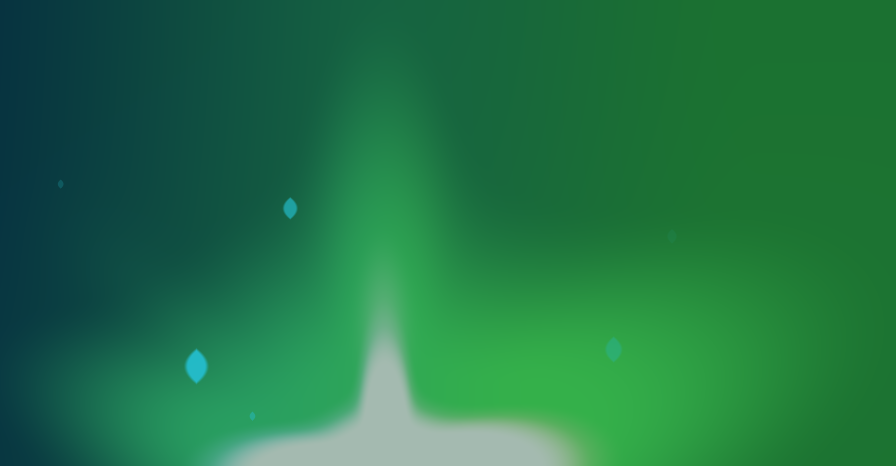
A Shadertoy shader for this background:

```glsl
// A pale star-shaped light rising from the lower edge through a green and navy haze, with drifting cyan motes.

const float ASPECT = 1.92;
const vec2 STAR_CENTER = vec2(0.83, -0.05);

// Backdrop colours, left to right
const vec3 NAVY = vec3(0.022, 0.185, 0.25);
const vec3 TEAL = vec3(0.08, 0.375, 0.25);
const vec3 FOREST = vec3(0.105, 0.44, 0.19);

// Light colours
const vec3 GLOW_LEFT = vec3(0.16, 0.62, 0.38);
const vec3 GLOW_RIGHT = vec3(0.205, 0.69, 0.29);
const vec3 CORE = vec3(0.645, 0.73, 0.69);
const vec3 RIM_LEFT = vec3(0.43, 0.69, 0.70);
const vec3 RIM_RIGHT = vec3(0.56, 0.68, 0.49);
const vec3 MOTE = vec3(0.14, 0.74, 0.80);

// Reach of the light, in canvas heights
const float GLOW_REACH = 0.46;
const float CORE_REACH = 0.17;
const float SPIKE_ANGLE = 1.59;

// Motes: position, half height, opacity
const int MOTE_COUNT = 6;
const vec4 MOTES[MOTE_COUNT] = vec4[](
    vec4(0.421, 0.214, 0.038, 0.95),
    vec4(0.622, 0.553, 0.024, 0.68),
    vec4(1.315, 0.250, 0.028, 0.30),
    vec4(0.130, 0.605, 0.010, 0.22),
    vec4(0.541, 0.107, 0.010, 0.45),
    vec4(1.440, 0.493, 0.016, 0.07));

// Soft bump around one direction
float lobe(float angle, float center, float width) {
    float t = (angle - center) / width;
    return exp(-t * t);
}

// One inside, zero outside
float fade(float inner, float outer, float d) {
    return 1.0 - smoothstep(inner, outer, d);
}

vec3 backdrop(float x) {
    vec3 color = mix(NAVY, TEAL, smoothstep(-0.15, 0.48, x) * 1.1 - 0.1);
    return mix(color, FOREST, smoothstep(0.4, 0.85, x));
}

vec3 addStar(vec3 color, vec2 p) {
    vec2 ray = p - STAR_CENTER;
    float radius = length(ray);
    float angle = atan(ray.y, ray.x);
    float spike = lobe(angle, SPIKE_ANGLE, 0.21);
    float side = smoothstep(-0.35, 0.35, ray.x);

    // Green glow with three arms, a long tail and a faint extra ray
    float glowReach = GLOW_REACH + 0.25 * spike
        + 0.33 * lobe(angle, 0.38, 0.40)
        + 0.16 * lobe(angle, 2.83, 0.25);
    float g = radius / glowReach;
    float glow = fade(0.55, 1.5, g);
    glow += (1.0 - glow) * 0.3 * exp(-1.2 * g);
    glow += (1.0 - glow) * 0.16 * lobe(angle, 2.45, 0.13) * fade(0.4, 1.05, radius);
    color = mix(color, mix(GLOW_LEFT, GLOW_RIGHT, side), glow);

    // Pale core with a tinted rim and a misty tip
    float coreReach = CORE_REACH + 0.15 * spike
        + 0.23 * lobe(angle, 0.15, 0.45)
        + 0.18 * lobe(angle, 3.05, 0.40);
    float c = radius / coreReach;
    color = mix(color, CORE, 0.5 * spike * spike * fade(0.9, 1.8, c));
    color = mix(color, mix(RIM_LEFT, RIM_RIGHT, side), 0.75 * fade(0.9, 1.3, c));
    return mix(color, CORE, fade(0.82, 1.12, c));
}

vec3 addMotes(vec3 color, vec2 p) {
    for (int i = 0; i < MOTE_COUNT; i++) {
        vec4 mote = MOTES[i];
        vec2 q = abs(p - mote.xy) / (mote.z * vec2(0.65, 1.0));
        float lens = q.x + q.y * q.y;
        color = mix(color, MOTE, mote.w * fade(0.7, 1.15, lens));
    }
    return color;
}

void mainImage(out vec4 fragColor, in vec2 fragCoord) {
    vec2 uv = fragCoord / iResolution.xy;
    vec2 p = uv * vec2(ASPECT, 1.0);
    vec3 color = backdrop(uv.x);
    color = addStar(color, p);
    color = addMotes(color, p);
    fragColor = vec4(color, 1.0);
}
```
